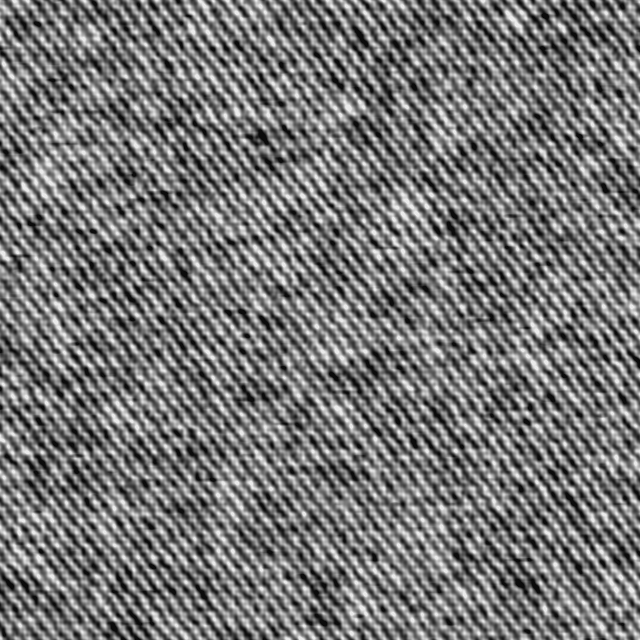
Reproduce this texture procedurally as a WebGL 1 fragment shader.

```glsl
precision highp float;

uniform vec2 u_resolution;

const float TAU = 6.2831853;
const vec2 RIBS = vec2(45.0, 34.0);      // diagonal ribs across and up the canvas
const float YARNS_PER_RIB = 3.0;         // warp and weft yarns in one rib period
const float RIB_CONTRAST = 0.27;
const float BEAD_CONTRAST = 0.11;
const float BEND = 0.30;                 // slow drift of the ribs, in rib periods
const float JITTER = 0.10;               // yarn-scale displacement, in rib periods
const float WARP_WEAR = 0.11;
const float WEFT_WEAR = 0.14;
const float FIBRE_WEAR = 0.14;
const float PATCH_WEAR = 0.05;
const float SLUB_DEPTH = 0.22;
const float MID_TONE = 0.467;
const vec3 DARKEST = vec3(0.04);
const vec3 LIGHTEST = vec3(0.92);

float hash(vec2 p) {
  vec3 q = fract(vec3(p.xyx) * 0.1031);
  q += dot(q, q.yzx + 33.33);
  return fract((q.x + q.y) * q.z);
}

// Smooth value noise from -1 to 1
float noise(vec2 p) {
  vec2 cell = floor(p);
  vec2 f = fract(p);
  f = f * f * (3.0 - 2.0 * f);
  float low = mix(hash(cell), hash(cell + vec2(1.0, 0.0)), f.x);
  float high = mix(hash(cell + vec2(0.0, 1.0)), hash(cell + vec2(1.0)), f.x);
  return 2.0 * mix(low, high, f.y) - 1.0;
}

// Diagonal twill ribs, beaded where the yarns cross
float twill(vec2 uv, vec2 yarn) {
  float bend = BEND * noise(uv * 2.5 + 17.0);
  float jitter = JITTER * noise(yarn * vec2(0.3, 0.9) + 51.0);
  float rib = cos(TAU * (dot(uv, RIBS) + bend + jitter));
  vec2 crossing = cos(TAU * (yarn + YARNS_PER_RIB * bend * 0.5));
  float bead = 0.4 * crossing.x + 0.6 * crossing.y;
  float strength = 1.0 + 0.15 * noise(uv * 9.0 + 73.0);
  return strength * RIB_CONTRAST * rib + BEAD_CONTRAST * bead * (0.7 + 0.3 * rib);
}

// Uneven yarns, loose fibres and faint faded patches
float wear(vec2 uv, vec2 yarn) {
  float warp = WARP_WEAR * noise(vec2(yarn.x, uv.y * 42.0) + 101.0);
  float weft = WEFT_WEAR * noise(vec2(uv.x * 32.0, yarn.y) + 211.0);
  float fibre = FIBRE_WEAR * noise(yarn * 1.2 + 307.0);
  float faded = PATCH_WEAR * noise(uv * vec2(17.0, 15.0) + 401.0);
  return warp + weft + fibre + faded;
}

// Sparse dark flecks lying along the weft
float slubs(vec2 uv) {
  float fleck = noise(uv * vec2(34.0, 80.0) + 503.0);
  return SLUB_DEPTH * smoothstep(0.6, 1.0, fleck);
}

void main() {
  vec2 uv = gl_FragCoord.xy / min(u_resolution.x, u_resolution.y);
  vec2 yarn = uv * RIBS * YARNS_PER_RIB;
  float tone = MID_TONE + twill(uv, yarn) + wear(uv, yarn) - slubs(uv);
  vec3 cloth = clamp(vec3(tone), DARKEST, LIGHTEST);
  gl_FragColor = vec4(cloth, 1.0);
}
```
